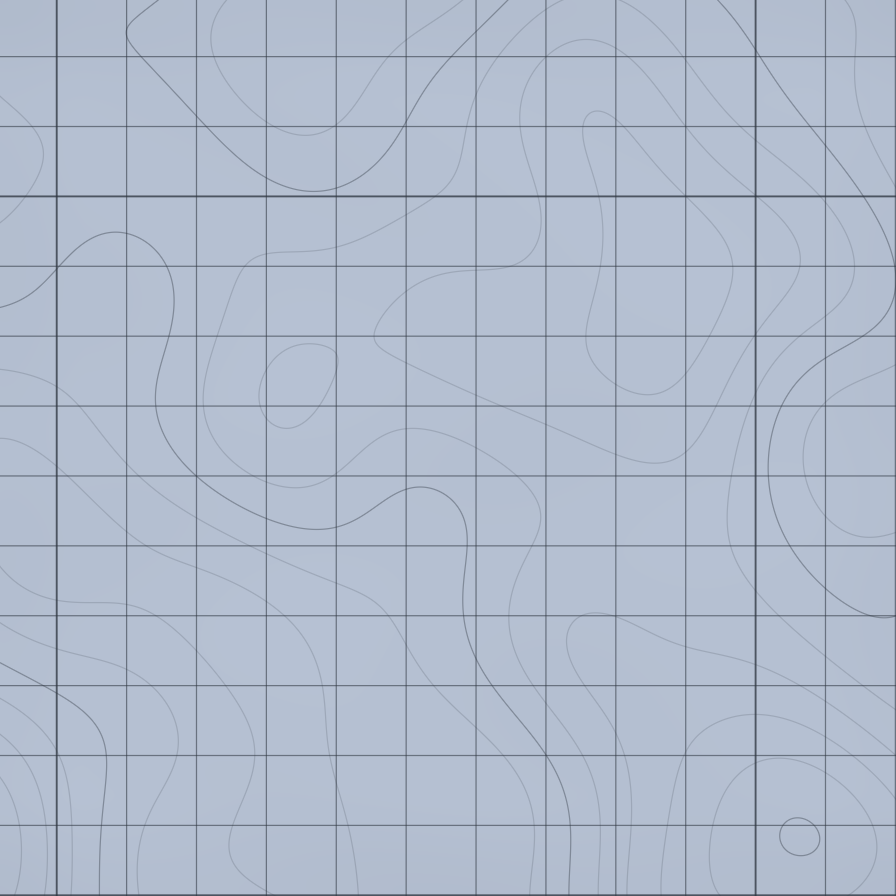
Give the GLSL for this pattern, as a WebGL 2 fragment shader.

```glsl
#version 300 es
precision highp float;

uniform vec2 u_resolution;
out vec4 fragColor;

const vec3 PAPER = vec3(0.710, 0.753, 0.823);
const vec3 INK = vec3(0.17, 0.20, 0.24);

const float GRID_STEP = 0.078;
const vec2 GRID_ORIGIN = vec2(0.0633, 0.0008);
const float THIN_LINE = 0.0014;
const float THICK_LINE = 0.0021;
const int WAVE_COUNT = 10;
const float GOLDEN_ANGLE = 2.39996;

float hash(float n) {
    return fract(sin(n * 127.1 + 11.7) * 4375.85);
}

// Fraction of a pixel covered by a line of given width at distance d
float lineCoverage(float d, float width, float pixel) {
    float near = max(d - 0.5 * pixel, -0.5 * width);
    float far = min(d + 0.5 * pixel, 0.5 * width);
    return max(far - near, 0.0) / pixel;
}

// 1 when the index falls on every n-th line, else 0
float isMajor(float index, float n) {
    return 1.0 - step(0.5, mod(index + 0.25, n));
}

// Terrain of layered sines: x = height in contour levels, yz = gradient
vec3 terrain(vec2 p) {
    vec3 sum = vec3(0.3, 0.0, 0.0);
    float frequency = 6.0;
    for (int i = 0; i < WAVE_COUNT; i++) {
        float k = float(i);
        float angle = GOLDEN_ANGLE * k + 0.7;
        vec2 wave = frequency * vec2(cos(angle), sin(angle));
        float phase = dot(wave, p) + 6.28318 * hash(k);
        float amplitude = 14.5 / pow(frequency, 1.3);
        sum += amplitude * vec3(sin(phase), wave * cos(phase));
        frequency *= 1.187;
    }
    return sum;
}

// Ink opacity of contour lines, every fifth one stronger
float contourInk(vec2 p, float pixel) {
    vec3 ground = terrain(p);
    float level = round(ground.x);
    float d = abs(ground.x - level) / max(length(ground.yz), 1.5);
    float strength = mix(0.17, 0.38, isMajor(level, 5.0));
    return strength * lineCoverage(d, THIN_LINE, pixel);
}

// Ink opacity of grid lines along one axis, every tenth one stronger
float gridInk(float x, float origin, float pixel) {
    float cell = (x - origin) / GRID_STEP;
    float index = round(cell);
    float major = isMajor(index, 10.0);
    float width = mix(THIN_LINE, THICK_LINE, major);
    float strength = mix(0.55, 0.76, major);
    return strength * lineCoverage(abs(cell - index) * GRID_STEP, width, pixel);
}

// Faint uneven tone of the sheet, darker towards the rim
float paperTone(vec2 p) {
    float mottle = sin(p.x * 9.0 + 2.0 * sin(p.y * 7.0)) * sin(p.y * 11.0 + p.x * 4.0);
    vec2 fromCentre = abs(p - 0.5);
    float rim = smoothstep(0.38, 0.5, fromCentre.y) + 0.5 * smoothstep(0.4, 0.5, fromCentre.x);
    return 1.0 + 0.005 * mottle - 0.016 * rim;
}

void main() {
    float pixel = 1.0 / u_resolution.y;
    vec2 p = gl_FragCoord.xy * pixel;

    vec3 color = PAPER * paperTone(p);
    color = mix(color, INK, contourInk(p, pixel));
    color = mix(color, INK, gridInk(p.x, GRID_ORIGIN.x, pixel));
    color = mix(color, INK, gridInk(p.y, GRID_ORIGIN.y, pixel));

    fragColor = vec4(color, 1.0);
}
```
